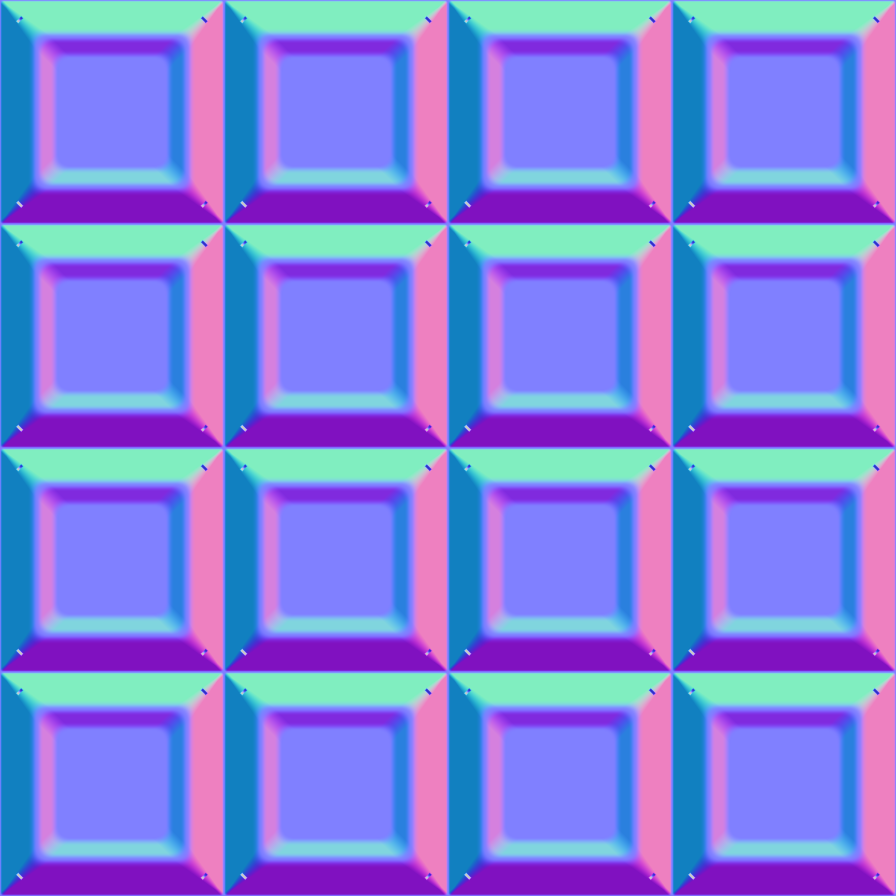
A WebGL 1 fragment shader for this texture map:

```glsl
precision highp float;

// Tangent-space normal map of a 4 x 4 grid of square panels: a steep mitred
// bevel climbs from each seam to a ridge, then a gentler one drops to a flat
// centre. Slopes come from a smoothed box distance; corners carry tiny flecks.

uniform vec2 u_resolution;

const float REPEATS = 4.0;

// Lengths below are fractions of one panel.
const float SEAM_WIDTH = 0.012;
const float OUTER_SLOPE = 1.72;
const vec2 OUTER_FADE = vec2(0.122, 0.167);
const float INNER_SLOPE = 0.90;
const vec2 INNER_RISE = vec2(0.163, 0.195);
const vec2 INNER_FADE = vec2(0.222, 0.262);

// Mitre softness grows from the seam inwards.
const float MITRE_GROWTH = 0.42;
const vec2 MITRE_RANGE = vec2(0.012, 0.062);

const float FLECK_INSET = 0.088;
const vec2 FLECK_HALF_SIZE = vec2(0.015, 0.0055);
const float FLECK_SOFTNESS = 0.005;
const float FLECK_SLOPE = 1.2;

// Signed steepness at a distance from the seam: positive faces outwards.
float bevelSlope(float d) {
  float outer = smoothstep(0.0, SEAM_WIDTH, d)
              * (1.0 - smoothstep(OUTER_FADE.x, OUTER_FADE.y, d));
  float inner = smoothstep(INNER_RISE.x, INNER_RISE.y, d)
              * (1.0 - smoothstep(INNER_FADE.x, INNER_FADE.y, d));
  return OUTER_SLOPE * outer - INNER_SLOPE * inner;
}

// Tilt of the bevels, using a smooth minimum of the two edge distances.
vec2 bevelTilt(vec2 edge, vec2 side) {
  float k = clamp(MITRE_GROWTH * min(edge.x, edge.y), MITRE_RANGE.x, MITRE_RANGE.y);
  float w = clamp(0.5 + 0.5 * (edge.y - edge.x) / k, 0.0, 1.0);
  float d = mix(edge.y, edge.x, w) - k * w * (1.0 - w);
  return side * vec2(w, 1.0 - w) * bevelSlope(max(d, 0.0));
}

// Coverage of the short stroke lying across each mitre.
float fleckMask(vec2 edge) {
  vec2 q = edge - FLECK_INSET;
  vec2 along = abs(vec2(q.x - q.y, q.x + q.y)) * 0.7071;
  vec2 outside = along - FLECK_HALF_SIZE;
  return 1.0 - smoothstep(-FLECK_SOFTNESS, FLECK_SOFTNESS, max(outside.x, outside.y));
}

// Flecks lean against their corner; on the other diagonal they are split.
vec2 fleckTilt(vec2 p, vec2 side) {
  vec2 q = p - side * (0.5 - FLECK_INSET);
  float corner = 0.5 * (side.x + side.y);
  float split = (1.0 - abs(corner)) * (q.x + q.y) / FLECK_HALF_SIZE.x;
  return vec2(FLECK_SLOPE * clamp(-corner - split, -1.0, 1.0));
}

void main() {
  vec2 p = fract(gl_FragCoord.xy / u_resolution * REPEATS) - 0.5;
  vec2 side = vec2(p.x < 0.0 ? -1.0 : 1.0, p.y < 0.0 ? -1.0 : 1.0);
  vec2 edge = 0.5 - abs(p);

  vec2 tilt = mix(bevelTilt(edge, side), fleckTilt(p, side), fleckMask(edge));
  vec3 normal = normalize(vec3(tilt, 1.0));
  gl_FragColor = vec4(0.5 + 0.5 * normal, 1.0);
}
```
